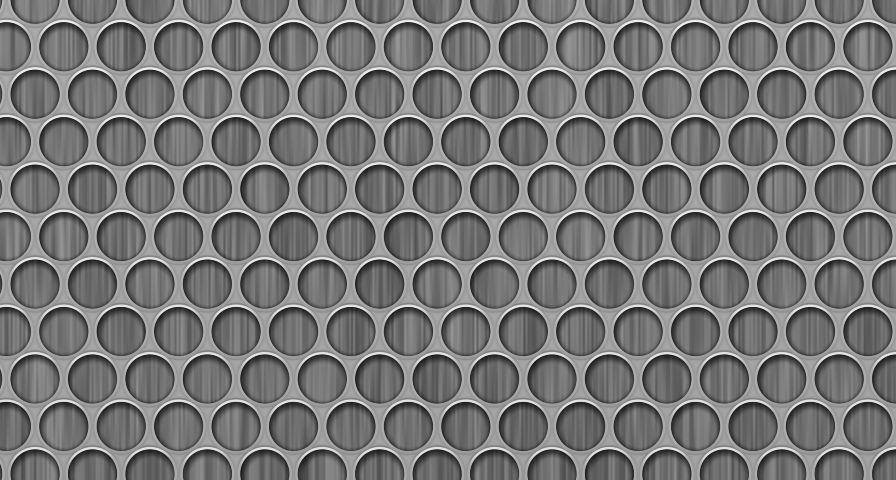
Give the GLSL for this pattern, as a WebGL 1 fragment shader.

```glsl
precision highp float;
// Perforated steel sheet: round holes in staggered rows with a bevelled lip,
// over a vertically brushed plate. The nearest hole centre gives a signed
// distance that drives the lip, seams and inner shadow; stretched noise brushes.

#define HOLES_ACROSS 15.6
#define ROW_PITCH 0.8264
#define GRID_ORIGIN vec2(0.611, 0.106)
#define HOLE_RADIUS 0.428
#define LIP_WIDTH 0.034
#define SHADOW_DEPTH 0.13
#define SHADOW_SHIFT vec2(0.018, -0.045)
#define PLATE_GREY 0.445
#define WEB_GREY 0.63
#define BRUSH_CONTRAST 0.30

uniform vec2 u_resolution;

float hash(vec2 p) {
  vec3 q = fract(vec3(p.xyx) * 0.1031);
  q += dot(q, q.yzx + 33.33);
  return fract((q.x + q.y) * q.z);
}

float noise(vec2 p) {
  vec2 i = floor(p);
  vec2 f = fract(p);
  f = f * f * (3.0 - 2.0 * f);
  float low = mix(hash(i), hash(i + vec2(1.0, 0.0)), f.x);
  float high = mix(hash(i + vec2(0.0, 1.0)), hash(i + vec2(1.0, 1.0)), f.x);
  return mix(low, high, f.y);
}

// Offset from the nearest hole centre (xy) and that hole's cell (zw)
vec4 nearestHole(vec2 p) {
  vec4 best = vec4(9.0, 9.0, 0.0, 0.0);
  float baseRow = floor(p.y / ROW_PITCH);
  for (int k = 0; k < 2; k++) {
    float row = baseRow + float(k);
    float x = p.x - 0.5 * mod(row, 2.0);
    float column = floor(x + 0.5);
    vec2 offset = vec2(x - column, p.y - row * ROW_PITCH);
    if (dot(offset, offset) < dot(best.xy, best.xy)) {
      best = vec4(offset, column, row);
    }
  }
  return best;
}

// Fine and broad vertical scratches, centred on zero
float brushed(vec2 p) {
  float fine = noise(vec2(p.x * 27.0, p.y * 0.8)) - 0.5;
  float medium = noise(vec2(p.x * 13.0 + 71.0, p.y * 0.5)) - 0.5;
  float broad = noise(vec2(p.x * 4.0 + 19.0, p.y * 0.4)) - 0.5;
  return 0.55 * fine + 0.35 * medium + 0.15 * broad;
}

float plateShade(vec2 p, vec2 offset, vec2 cell) {
  float grey = PLATE_GREY + BRUSH_CONTRAST * brushed(p);
  grey += 0.03 * (hash(cell + 50.0) - 0.5);
  // Shadow cast by the upper left edge, and a thin dark ring all round
  float shadowEdge = length(offset - SHADOW_SHIFT) - HOLE_RADIUS;
  float shadow = smoothstep(-SHADOW_DEPTH, 0.035, shadowEdge);
  float ring = smoothstep(-0.045, 0.0, length(offset) - HOLE_RADIUS);
  return grey * (1.0 - 0.62 * shadow) * (1.0 - 0.18 * ring);
}

float webShade(vec2 offset, float edge) {
  vec2 direction = offset / max(length(offset), 0.001);
  float facing = dot(direction, normalize(vec2(-0.15, 1.0)));
  float top = smoothstep(0.35, 0.95, facing);
  float bottom = smoothstep(0.4, 1.0, -facing);
  // Lip catches light on top and dims underneath
  float lip = 1.0 - smoothstep(0.4, 1.0, abs(edge - 0.5 * LIP_WIDTH) / LIP_WIDTH);
  float grey = WEB_GREY + lip * (0.05 + 0.22 * top - 0.06 * bottom);
  // Crease just outside the lip, then the soft rise of each junction
  float crease = 1.0 - smoothstep(0.0, 0.028, abs(edge - 0.058));
  grey -= crease * (0.03 + 0.09 * top + 0.04 * bottom);
  return grey + 0.03 * smoothstep(0.07, 0.14, edge);
}

void main() {
  float pixel = HOLES_ACROSS / u_resolution.x;
  vec2 p = gl_FragCoord.xy * pixel - GRID_ORIGIN;
  vec4 hole = nearestHole(p);
  float edge = length(hole.xy) - HOLE_RADIUS;

  float plate = plateShade(p, hole.xy, hole.zw);
  float web = webShade(hole.xy, edge);
  float grey = mix(plate, web, smoothstep(-0.6 * pixel, 0.6 * pixel, edge));

  // Gentle fall of light across the sheet
  grey *= 0.98 + 0.05 * gl_FragCoord.y / u_resolution.y;
  gl_FragColor = vec4(vec3(clamp(grey, 0.0, 1.0)), 1.0);
}
```
